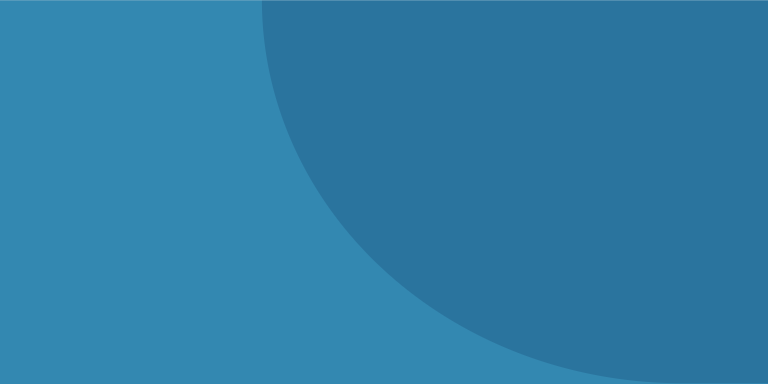
Write a WebGL 1 fragment shader that draws this background.

```glsl
precision highp float;
// Flat blue backdrop with a large dark panel whose lower left corner is an elliptical arc.

uniform vec2 u_resolution;

const vec3 LIGHT_BLUE = vec3(0.200, 0.533, 0.694);
const vec3 DARK_BLUE = vec3(0.165, 0.455, 0.620);
const vec3 HAIRLINE = vec3(0.56, 0.72, 0.80);

// First-order signed distance to an ellipse, negative inside.
float ellipseDistance(vec2 p, vec2 radii) {
    float k = length(p / radii);
    float slope = length(p / (radii * radii));
    return k * (k - 1.0) / max(slope, 1e-4);
}

// Panel open to the right and top, rounded around the given centre.
float panelDistance(vec2 p, vec2 center, vec2 radii) {
    return ellipseDistance(min(p - center, 0.0), radii);
}

// Smooth coverage of a shape across one pixel.
float coverage(float dist, float pixel) {
    return clamp(0.5 - dist / pixel, 0.0, 1.0);
}

void main() {
    // Canvas is two units wide and one unit high.
    vec2 p = gl_FragCoord.xy / u_resolution * vec2(2.0, 1.0);
    float pixel = 1.0 / u_resolution.y;

    // Curved panel
    float panel = panelDistance(p, vec2(1.776, 1.0), vec2(1.094, 0.998));
    vec3 color = mix(LIGHT_BLUE, DARK_BLUE, coverage(panel, pixel));

    // Pale hairline along the top edge
    float line = coverage(0.9980 - p.y, pixel);
    color = mix(color, HAIRLINE, 0.5 * line);

    gl_FragColor = vec4(color, 1.0);
}
```
